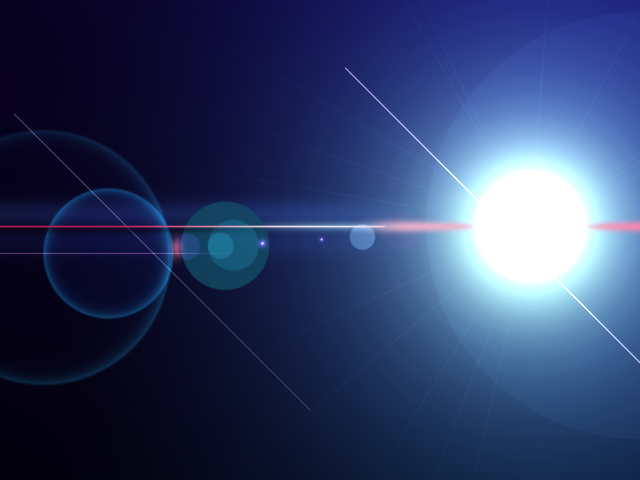
Write a WebGL 1 fragment shader that draws this background.

```glsl
precision highp float;

uniform vec2 u_resolution;

float hash(float n) {
  return fract(sin(n * 127.1) * 43758.5453);
}

float bell(float x, float width) {
  return exp(-x * x / (width * width));
}

float disc(vec2 p, vec2 center, float radius) {
  float soft = 1.0 / u_resolution.y;
  return 1.0 - smoothstep(radius - soft, radius + soft, length(p - center));
}

// Halo with a sharp outer edge and a soft inner falloff
float halo(vec2 p, vec2 center, float radius, float width) {
  float inside = radius - length(p - center);
  return inside > 0.0 ? exp(-inside / width) : bell(inside, width * 0.35);
}

float segment(vec2 p, vec2 a, vec2 b, float halfWidth) {
  vec2 ab = b - a;
  float t = clamp(dot(p - a, ab) / dot(ab, ab), 0.0, 1.0);
  float soft = 0.8 / u_resolution.y;
  return 1.0 - smoothstep(halfWidth - soft, halfWidth + soft, length(p - a - ab * t));
}

vec3 backdrop(vec2 p) {
  vec3 dark = mix(vec3(0.01, 0.0, 0.05), vec3(0.03, 0.005, 0.13), p.y);
  vec3 blue = mix(vec3(0.03, 0.08, 0.2), vec3(0.07, 0.05, 0.38), p.y);
  return mix(dark, blue, smoothstep(0.0, 1.2, p.x));
}

vec3 sunGlow(vec2 q) {
  float d = length(q);
  vec3 glow = vec3(0.12, 0.24, 0.3) * bell(d, 0.5);
  glow += vec3(0.3, 0.38, 0.3) * bell(d, 0.28);
  glow += vec3(0.8, 0.9, 0.5) * bell(d, 0.15);
  glow += 0.6 * bell(d, 0.08);
  glow += vec3(0.05, 0.07, 0.06) * halo(q, vec2(0.0), 0.116, 0.012);
  glow *= 1.0 + 0.012 * sin(d * 150.0) * smoothstep(0.15, 0.3, d);

  // Faint rays at scattered angles
  for (int i = 0; i < 18; i++) {
    float angle = 6.2832 * hash(float(i) + 3.0);
    vec2 dir = vec2(cos(angle), sin(angle));
    float across = dot(q, vec2(-dir.y, dir.x));
    float along = smoothstep(0.12, 0.3, dot(q, dir));
    glow += vec3(0.02, 0.035, 0.04) * bell(across, 0.0018) * along * bell(d, 0.6);
  }
  return glow;
}

void main() {
  vec2 p = gl_FragCoord.xy / u_resolution.y;
  vec2 sun = vec2(1.106, 0.528);
  vec2 q = p - sun;
  float sunDist = length(q);
  vec3 color = backdrop(p) + sunGlow(q);
  color += vec3(0.015, 0.025, 0.035) * disc(p, vec2(1.333, 0.53), 0.445);

  // Wide horizontal haze
  float leftFade = 1.0 - smoothstep(0.6, 0.95, p.x);
  color += vec3(0.045, 0.085, 0.15) * bell(p.y - 0.555, 0.026) * leftFade;
  color += vec3(0.02, 0.035, 0.08) * bell(p.y - 0.495, 0.028) * leftFade;
  color += vec3(0.2, 0.27, 0.24) * bell(q.y, 0.009) * bell(p.x - 0.7, 0.18);

  // Large rings on the left
  vec2 bigRing = vec2(0.09, 0.4635);
  vec2 smallRing = vec2(0.226, 0.472);
  float facing = dot(normalize(p - bigRing + 0.0001), vec2(0.8, -0.6));
  color += vec3(0.03, 0.16, 0.2) * halo(p, bigRing, 0.262, 0.012) * (0.75 + 0.25 * facing);
  color += vec3(0.005, 0.012, 0.045) * disc(p, smallRing, 0.132);
  color += vec3(0.03, 0.22, 0.29) * halo(p, smallRing, 0.133, 0.009);

  // Translucent lens discs
  color = mix(color, vec3(0.07, 0.29, 0.39), 0.82 * disc(p, vec2(0.469, 0.488), 0.092));
  color += vec3(0.02, 0.09, 0.11) * disc(p, vec2(0.486, 0.489), 0.053);
  color += vec3(0.02, 0.1, 0.1) * disc(p, vec2(0.46, 0.488), 0.027);
  color += vec3(0.06, 0.03, 0.13) * disc(p, vec2(0.39, 0.486), 0.027);
  color += vec3(0.14, 0.2, 0.21) * disc(p, vec2(0.755, 0.506), 0.0265);
  color += vec3(0.03, 0.0, 0.01) * disc(p, vec2(0.835, 0.519), 0.042);

  // Small coloured glints
  vec2 ember = p - vec2(0.368, 0.483);
  color += vec3(0.5, 0.22, 0.14) * bell(ember.x, 0.011) * bell(ember.y, 0.021);
  float sparkA = length(p - vec2(0.547, 0.493));
  float sparkB = length(p - vec2(0.67, 0.501));
  color += vec3(0.35, 0.15, 0.6) * (bell(sparkA, 0.008) + 0.6 * bell(sparkB, 0.005));
  color += 0.6 * (bell(sparkA, 0.0025) + bell(sparkB, 0.002));

  // Fine diagonal and horizontal scratches
  float scratchFade = 0.45 - 0.2 * smoothstep(0.2, 0.65, p.x);
  color += vec3(0.85, 0.75, 0.95) * scratchFade
    * segment(p, vec2(0.03, 0.762), vec2(0.646, 0.146), 0.0008);
  color += vec3(0.75, 0.6, 0.6) * smoothstep(0.075, 0.1, sunDist)
    * segment(p, vec2(0.72, 0.858), vec2(1.335, 0.243), 0.001);
  color += vec3(0.38, 0.22, 0.36) * (1.0 - smoothstep(0.3, 0.5, p.x))
    * segment(p, vec2(-0.1, 0.472), vec2(0.493, 0.472), 0.001);

  // Bright streak that widens into a pink beam
  vec3 streak = mix(vec3(0.75, 0.1, 0.35), vec3(0.95, 0.9, 0.93), smoothstep(0.2, 0.65, p.x));
  color *= 1.0 - 0.4 * bell(q.y + 0.007, 0.006) * (1.0 - smoothstep(0.3, 0.6, p.x));
  color = mix(color, streak, segment(p, vec2(-0.1, sun.y), vec2(0.8, sun.y), 0.0017));
  float beam = bell(q.y, 0.005 + 0.026 * abs(q.x)) * smoothstep(0.73, 0.86, p.x);
  vec3 pink = mix(vec3(0.95, 0.68, 0.78), vec3(1.0, 0.53, 0.67), smoothstep(1.2, 1.33, p.x));
  color = mix(color, pink, 0.9 * beam * smoothstep(0.06, 0.17, sunDist));

  gl_FragColor = vec4(clamp(color, 0.0, 1.0), 1.0);
}
```
